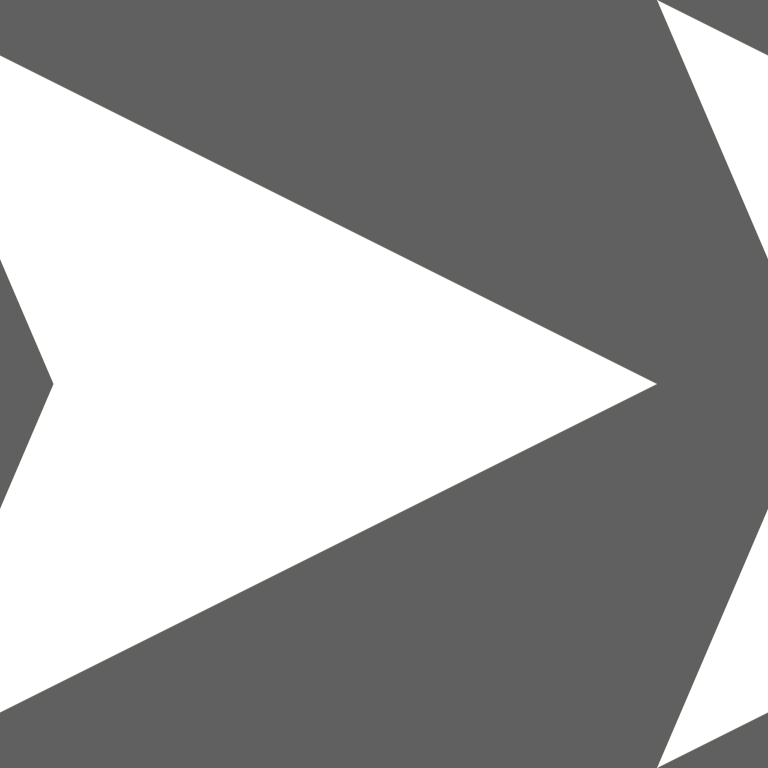
Give the GLSL for this background, as a WebGL 1 fragment shader.

```glsl
precision highp float;

uniform vec2 u_resolution;

const vec3 GROUND_COLOR = vec3(0.376);
const vec3 ARROW_COLOR = vec3(1.0);
const vec3 FRINGE_COLOR = vec3(0.86, 0.86, 0.62);

const float TIP_X = 0.8555;       // where the arrow points to
const float MID_Y = 0.5;          // axis of symmetry
const float FLARE = 0.5;          // half height gained per unit behind the tip
const float SPINE = 0.7858;       // length from tip to notch
const float SWEEP = 0.4284;       // backward lean of the tail edges
const float FRINGE_WIDTH = 0.0012;
const float FRINGE_STRENGTH = 0.5;

// Signed distance to the arrowhead edges, positive inside;
// the arrow repeats horizontally with a period of one canvas.
float arrowDistance(vec2 p) {
    float behindTip = fract(TIP_X - p.x);
    float height = abs(p.y - MID_Y);
    float side = (FLARE * behindTip - height) / length(vec2(FLARE, 1.0));
    float tail = (SPINE + SWEEP * height - behindTip) / length(vec2(SWEEP, 1.0));
    return min(side, tail);
}

void main() {
    vec2 uv = gl_FragCoord.xy / u_resolution;
    float pixel = 1.0 / min(u_resolution.x, u_resolution.y);
    float dist = arrowDistance(uv);

    // Arrow over the flat ground
    float coverage = clamp(dist / pixel + 0.5, 0.0, 1.0);
    vec3 color = mix(GROUND_COLOR, ARROW_COLOR, coverage);

    // Faint warm line just inside the outline
    float fringe = 1.0 - smoothstep(0.0, FRINGE_WIDTH, abs(dist));
    color = mix(color, FRINGE_COLOR, FRINGE_STRENGTH * fringe * coverage);

    gl_FragColor = vec4(color, 1.0);
}
```
